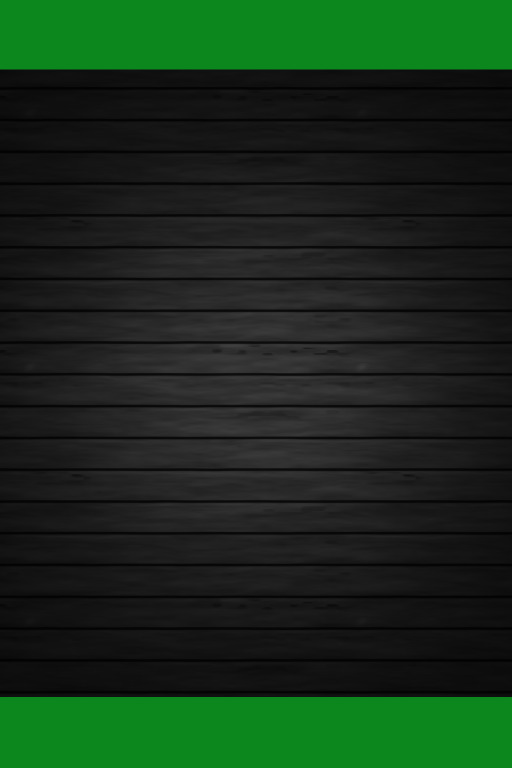
Reproduce this texture procedurally as a WebGL 1 fragment shader.

```glsl
precision highp float;

uniform vec2 u_resolution;

// Layout, in units of canvas height, measured from the top
const float BAND_TOP = 0.0905;
const float BAND_BOTTOM = 0.9075;
const float FIRST_SEAM = 0.1150;
const float PLANK_HEIGHT = 0.04138;
const float PLANK_CYCLE = 8.0;
const float TILE_WIDTH = 0.432;
const float SEAM_HALF_WIDTH = 0.0013;

// Colour and light
const vec3 BAND_COLOR = vec3(0.043, 0.529, 0.115);
const vec3 WOOD_TINT = vec3(0.995, 1.0, 0.995);
const float AMBIENT = 0.044;
const float GLOW = 0.160;
const float GLOW_SPREAD = 0.080;
const float GLOW_CENTER_Y = 0.500;
const float SEAM_DARKNESS = 0.72;
const float GRAIN_STRENGTH = 0.65;

float hash(vec2 p) {
    vec3 q = fract(vec3(p.xyx) * 0.1031);
    q += dot(q, q.yzx + 33.33);
    return fract((q.x + q.y) * q.z);
}

// Value noise that repeats horizontally every period cells
float tiledNoise(vec2 p, float period) {
    vec2 cell = floor(p);
    vec2 f = fract(p);
    f = f * f * (3.0 - 2.0 * f);
    float x0 = mod(cell.x, period);
    float x1 = mod(cell.x + 1.0, period);
    float low = mix(hash(vec2(x0, cell.y)), hash(vec2(x1, cell.y)), f.x);
    float high = mix(hash(vec2(x0, cell.y + 1.0)), hash(vec2(x1, cell.y + 1.0)), f.x);
    return mix(low, high, f.y);
}

// Long fibres: each octave is finer and gently bent by a broad wave
float woodGrain(vec2 p, float seed) {
    float bend = tiledNoise(vec2(p.x * 5.0, p.y * 2.0 + seed), 5.0);
    float sum = 0.0;
    float weight = 0.5;
    vec2 scale = vec2(5.0, 5.0);
    for (int i = 0; i < 4; i++) {
        vec2 q = vec2(p.x * scale.x, (p.y + 0.18 * bend) * scale.y + seed);
        sum += weight * tiledNoise(q, scale.x);
        weight *= 0.68;
        scale *= vec2(2.0, 1.6);
        seed += 41.0;
    }
    return sum / 1.23 - 0.5;
}

// Broken dark scratches hugging the upper part of a plank
float scratches(vec2 p, float seed) {
    float patchMask = smoothstep(0.48, 0.80, tiledNoise(vec2(p.x * 6.0, seed), 6.0));
    float strands = smoothstep(0.50, 0.82, tiledNoise(vec2(p.x * 26.0, p.y * 11.0 + seed), 26.0));
    float height = (p.y - 0.25) / 0.17;
    return patchMask * strands * exp(-height * height);
}

// Small pale slanted knot
float knot(vec2 p) {
    vec2 d = vec2(p.x - 0.09, p.y - 0.78);
    d.x += 0.05 * d.y;
    return exp(-dot(d * d, vec2(4500.0, 65.0)));
}

void main() {
    float pixel = 1.0 / u_resolution.y;
    vec2 p = gl_FragCoord.xy * pixel;
    p.y = 1.0 - p.y;
    float aspect = u_resolution.x * pixel;

    // Plank coordinates, with boards repeating in both directions
    float row = (p.y - FIRST_SEAM) / PLANK_HEIGHT;
    float plank = mod(floor(row), PLANK_CYCLE);
    vec2 board = vec2(p.x / TILE_WIDTH, fract(row));
    float seed = plank * 17.0 + 3.0;

    // Surface detail
    float surface = 1.0 + GRAIN_STRENGTH * woodGrain(board, seed);
    surface *= 0.96 + 0.08 * hash(vec2(plank, 7.0));
    float scratched = 1.0 - step(0.5, mod(plank, 4.0));
    surface *= 1.0 - mix(0.18, 0.50, scratched) * scratches(board, seed);
    float firstPlank = 1.0 - step(0.5, plank);
    surface += 0.30 * firstPlank * knot(vec2(fract(board.x), board.y));

    // Seams: a dark groove, soft shading and a faint lit lip below
    float wobble = 0.0005 * (tiledNoise(vec2(board.x * 14.0, floor(row + 0.5)), 14.0) - 0.5);
    float offset = (fract(row + 0.5) - 0.5) * PLANK_HEIGHT + wobble;
    float groove = 1.0 - smoothstep(SEAM_HALF_WIDTH - 0.5 * pixel,
                                    SEAM_HALF_WIDTH + pixel, abs(offset));
    float lip = exp(-pow((offset - 0.0042) / 0.0016, 2.0));
    surface *= 1.0 - 0.20 * exp(-abs(offset) / 0.0035);
    surface *= 1.0 + 0.12 * lip;
    surface *= 1.0 - SEAM_DARKNESS * groove;

    // Central pool of light
    vec2 fromGlow = p - vec2(0.49 * aspect, GLOW_CENTER_Y);
    float light = AMBIENT + GLOW * exp(-dot(fromGlow, fromGlow) / GLOW_SPREAD);
    vec3 color = WOOD_TINT * light * surface;

    // Flat bands above and below
    float wood = smoothstep(-0.5 * pixel, 0.5 * pixel, p.y - BAND_TOP)
               * smoothstep(-0.5 * pixel, 0.5 * pixel, BAND_BOTTOM - p.y);
    gl_FragColor = vec4(mix(BAND_COLOR, color, wood), 1.0);
}
```
